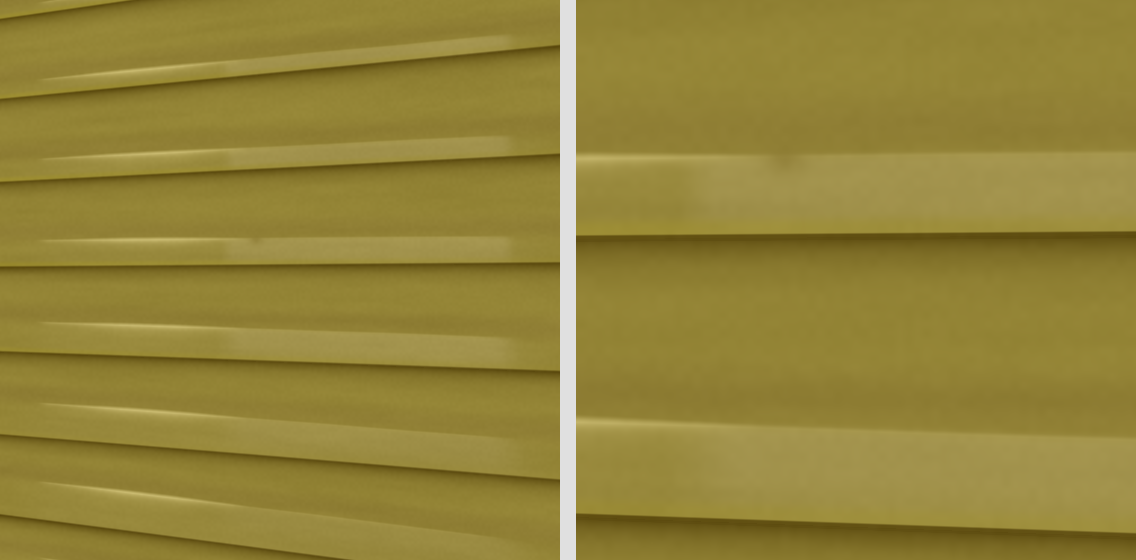
Left: the whole. Right: its middle third, enlarged.
Write a WebGL 1 fragment shader that draws this texture.

```glsl
precision highp float;
// Glossy olive slats fanning out to the right, with dark seams and window glints.
uniform vec2 u_resolution;

// Colours
const vec3 BASE = vec3(0.58, 0.52, 0.21);
const vec3 SHADOW = vec3(0.32, 0.25, 0.03);
const vec3 DULL = vec3(0.55, 0.48, 0.20);
const vec3 SHEEN = vec3(0.64, 0.58, 0.31);
const vec3 GLINT = vec3(0.78, 0.72, 0.43);
const vec3 LIP = vec3(0.62, 0.56, 0.17);

// Slat layout: level seam height and slat pitch at the left and right sides
const vec2 SEAM_HEIGHT = vec2(0.522, 0.529);
const vec2 PITCH = vec2(0.1517, 0.194);
const float LENS_BEND = 0.0034;

// Shading widths, as fractions of a slat
const float SHADOW_FALL = 0.075;
const float SEAM_WIDTH = 0.012;
const float LIP_WIDTH = 0.035;
const float GLINT_WIDTH = 0.028;

// Surface variation strengths
const float GRAIN = 0.012;
const float MOTTLE = 0.022;

float hash(vec2 p) {
  vec3 q = fract(vec3(p.xyx) * 0.1031);
  q += dot(q, q.yzx + 33.33);
  return fract((q.x + q.y) * q.z);
}

float noise(vec2 p) {
  vec2 i = floor(p);
  vec2 f = fract(p);
  f = f * f * (3.0 - 2.0 * f);
  return mix(mix(hash(i), hash(i + vec2(1.0, 0.0)), f.x),
             mix(hash(i + vec2(0.0, 1.0)), hash(i + vec2(1.0)), f.x), f.y);
}

// Slat coordinate: whole numbers are seams, counted downwards
float slatCoord(vec2 uv, float pitch) {
  float v = (mix(SEAM_HEIGHT.x, SEAM_HEIGHT.y, uv.x) - uv.y) / pitch;
  return v + LENS_BEND * v * v * v * (1.0 - uv.x);
}

// Soft window between two positions
float span(float a, float b, float soft, float x) {
  return smoothstep(a - soft, a + soft, x) * (1.0 - smoothstep(b - soft, b + soft, x));
}

void main() {
  vec2 uv = gl_FragCoord.xy / u_resolution;
  float pitch = mix(PITCH.x, PITCH.y, uv.x);
  float v = slatCoord(uv, pitch);
  float row = floor(v);
  float s = v - row;
  float aa = 1.0 / (u_resolution.y * pitch);
  float vary = hash(vec2(row + 20.0, 3.7));

  // Reflection line, sitting lower on the upper slats
  float line = mix(0.635 - 0.055 * row, 0.705 - 0.05 * row, uv.x);
  line += 0.006 * (noise(vec2(uv.x * 7.0, row * 5.3)) - 0.5);
  float below = s - line;

  // Curved face: duller just above the reflection, lighter towards the lip
  vec3 color = mix(BASE, DULL, 0.65 * span(line - 0.20, line, 0.10, s));
  float lower = smoothstep(-0.02, 0.08, below);
  color = mix(color, SHEEN, 0.22 * lower * span(0.06, 0.96, 0.06, uv.x));

  // Broad pale window reflection on the right
  float fade = 1.0 - smoothstep(0.5, 3.0, row + 0.8);
  float panel = span(0.40 + 0.03 * (vary - 0.5), 0.91, 0.015 + 0.012 * max(row + 1.0, 0.0), uv.x);
  panel *= smoothstep(-0.03, 0.025, below) * (1.0 - smoothstep(0.12, 0.36, below) * 0.75);
  color = mix(color, SHEEN, panel * mix(0.35, 0.85, fade));

  // Narrow tapered glint on the left, with a faint tail
  float taper = smoothstep(0.06, 0.24, uv.x) * (1.0 - smoothstep(0.28, 0.48, uv.x));
  float width = GLINT_WIDTH * (0.45 + 0.75 * taper) + aa;
  float glint = smoothstep(-width, 0.0, below) * exp(-max(below, 0.0) / width);
  float tail = 0.22 * span(0.40, 0.88, 0.05, uv.x);
  float streak = smoothstep(0.06, 0.09, uv.x) * (1.0 - smoothstep(0.40, 0.50, uv.x));
  color = mix(color, GLINT, glint * max(tail, streak * (0.35 + 0.65 * taper)));

  // Small dent beside the glint on the slat above the level seam
  vec2 dent = vec2((uv.x - 0.458) / 0.017, (s - 0.725) / 0.075);
  float dentMask = (1.0 - step(0.5, abs(row + 1.0))) * exp(-2.0 * dot(dent, dent));
  color = mix(color, DULL, 0.65 * dentMask);

  // Yellow lower lip, strongest at the upper left
  float lip = smoothstep(1.0 - 2.5 * LIP_WIDTH, 1.0 - LIP_WIDTH, s);
  float lipLight = (1.0 - 0.7 * uv.x) * (1.0 - smoothstep(-1.0, 2.0, row));
  color = mix(color, LIP, 0.65 * lip * lipLight);

  // Soft shadow below each seam and a crisp dark edge
  float shade = exp(-s / SHADOW_FALL) * (0.72 + 0.14 * vary);
  float seamDist = min(s, 1.0 - s);
  float seam = 1.0 - smoothstep(SEAM_WIDTH - aa, SEAM_WIDTH + 1.5 * aa, seamDist);
  color = mix(color, SHADOW, max(shade, 0.8 * seam));

  // Slow mottling along the slats and fine grain
  float mottle = noise(vec2(uv.x * 5.0, v * 9.0)) + 0.5 * noise(vec2(uv.x * 22.0, v * 20.0)) - 0.75;
  float grain = noise(uv * 190.0) - 0.5;
  color += MOTTLE * mottle * vec3(1.0, 1.0, 0.8) + GRAIN * grain;

  gl_FragColor = vec4(clamp(color, 0.0, 1.0), 1.0);
}
```
